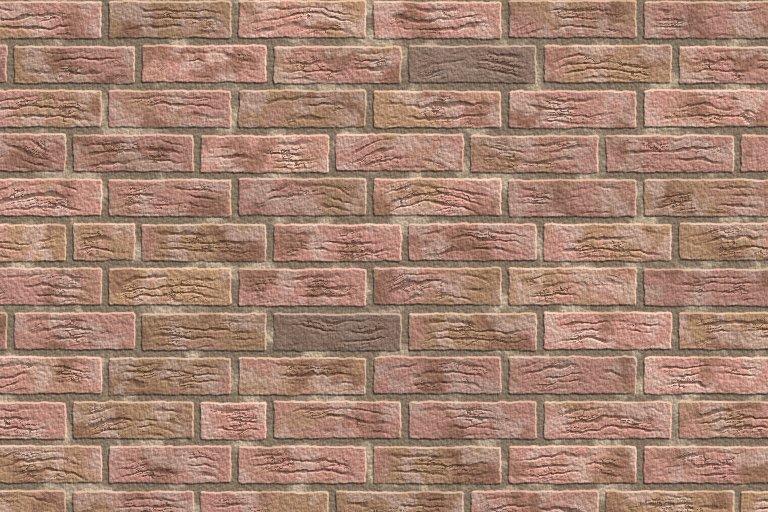
Write a Shadertoy shader that draws this texture.

```glsl
#define ROWS 11.5          // courses over the canvas height
#define TOP_OFFSET 0.067   // part of the first course above the canvas
#define BRICK_LEN 3.034    // brick pitch, in course heights
#define HALF_JOINT 0.088
#define HALF_BRICK 0.54    // length of a cut brick, in pitches
#define EVEN_SHIFT 0.74
#define CORNER 0.05
#define CREASE_DEPTH 0.13
#define GRAIN_DEPTH 0.12
#define LIGHT_STEP vec2(0.026, 0.038)
#define LIGHT_GAIN 2.2

const vec3 PINK   = vec3(0.72, 0.53, 0.48);
const vec3 TAN    = vec3(0.66, 0.52, 0.41);
const vec3 UMBER  = vec3(0.54, 0.39, 0.32);
const vec3 ASH    = vec3(0.47, 0.41, 0.36);
const vec3 POWDER = vec3(0.76, 0.64, 0.59);
const vec3 CREVICE = vec3(0.31, 0.22, 0.17);
const vec3 MORTAR = vec3(0.52, 0.45, 0.38);
const vec3 LIME   = vec3(0.74, 0.66, 0.57);

struct Brick { vec2 pos, extent; float seed; };
struct Surface { float height, crease, cover; };

float hash(vec2 p) {
    vec3 q = fract(p.xyx * 0.1031);
    q += dot(q, q.yzx + 33.33);
    return fract((q.x + q.y) * q.z);
}

// Layered sines, roughly -1 to 1
float sway(vec2 p) {
    float sum = 0.0, amp = 0.5;
    for (int i = 0; i < 5; i++) {
        p = mat2(0.8, -0.6, 0.6, 0.8) * p * 1.7 + 1.3;
        sum += amp * sin(p.x + 1.2 * sin(p.y));
        amp *= 0.62;
    }
    return sum;
}

// Cellular noise: nearest and second nearest distance
vec2 cells(vec2 p) {
    vec2 base = floor(p), near = vec2(9.0);
    for (int y = -1; y <= 1; y++)
    for (int x = -1; x <= 1; x++) {
        vec2 c = base + vec2(x, y);
        float d = length(c + vec2(hash(c), hash(c + 57.3)) - p);
        near = d < near.x ? vec2(d, near.x) : vec2(near.x, min(near.y, d));
    }
    return near;
}

// Running bond; some odd courses close with a cut brick
Brick findBrick(vec2 p) {
    float cutEnd[6] = float[6](-9.0, 9.0, 1.0, -9.0, 2.0, 9.0);
    float v = max(ROWS - p.y + TOP_OFFSET, 0.0);
    int row = int(v);
    float u = p.x / BRICK_LEN;
    u -= 0.085 * max(0.0, 1.0 - u / 1.48);
    float end = -9.0;
    if (row % 2 == 0) u -= EVEN_SHIFT;
    else end = cutEnd[(row / 2) % 6];

    float left = floor(u), right = left + 1.0;
    if (u < end - HALF_BRICK) {
        left = floor(u + HALF_BRICK) - HALF_BRICK;
        right = left + 1.0;
    } else if (u < end) {
        left = end - HALF_BRICK;
        right = end;
    }
    float seed = hash(vec2(float(row) * 3.7 + 11.0, left * 5.3 + 40.0));
    vec2 pos = vec2((u - 0.5 * (left + right)) * BRICK_LEN, 0.5 - fract(v));
    pos.y += 0.04 * (seed - 0.5);
    vec2 extent = vec2(0.5 * (right - left) * BRICK_LEN, 0.5) - HALF_JOINT;
    return Brick(pos, extent, seed);
}

// Height of the wall, with crease and brick coverage
Surface surfaceAt(vec2 p) {
    Brick b = findBrick(p);
    vec2 q = b.pos, own = q + b.seed * vec2(37.0, 91.0);
    float wobble = sway(p * 2.6), ragged = sway(p * 9.0);

    vec2 d = abs(q) - b.extent + CORNER;
    float edge = length(max(d, 0.0)) + min(max(d.x, d.y), 0.0) - CORNER;
    edge += 0.016 * wobble + 0.012 * ragged;
    float cover = smoothstep(0.022, -0.022, edge);

    // Arched folds and torn pits, strongest in the middle of the face
    float arch = q.y + (0.18 - 0.24 * b.seed) * q.x * q.x + 0.04 * wobble + 0.018 * ragged;
    float phase = arch * 30.0 + 2.6 * sway(vec2(own.x * 0.9, arch * 2.5 + b.seed * 50.0));
    float fold = smoothstep(0.35, 1.0, sin(phase));
    vec2 pit = cells(vec2(q.x * 2.2 + 0.3 * ragged, arch * 11.0) + b.seed * 70.0);
    float tear = smoothstep(0.2, 0.02, pit.y - pit.x);
    float middle = smoothstep(1.0, 0.55, abs(q.x) / b.extent.x)
                 * smoothstep(0.42, 0.2, abs(q.y + 0.03));
    float patchy = smoothstep(-0.4, 0.5, sway(own * vec2(1.6, 3.0)) + 0.5 * fract(b.seed * 17.0));
    float torn = smoothstep(-0.2, 0.5, sway(own * vec2(2.4, 4.0) + 5.0));
    float crease = middle * patchy * max(fold, tear * torn);

    float grain = cells(p * 11.0).x + 0.7 * cells(p * 23.0).x;
    float height = 0.22 * cover - GRAIN_DEPTH * grain
                 + cover * (0.03 * ragged - CREASE_DEPTH * crease);
    return Surface(height, crease, cover);
}

vec3 brickColor(Brick b) {
    vec2 own = b.pos + b.seed * vec2(37.0, 91.0);
    float blush = sway(own * 0.7) + 2.0 * (fract(b.seed * 29.0) - 0.42);
    vec3 color = mix(TAN, PINK, smoothstep(-0.5, 0.4, blush));
    color = mix(color, UMBER, 0.75 * smoothstep(0.1, 0.8, sway(own * 1.3 + 8.0)));
    color = mix(color, POWDER, 0.7 * smoothstep(-0.1, 0.6, sway(own * 2.3 + 4.0)));
    float ashen = step(0.89, fract(b.seed * 53.0));
    return mix(color, ASH, 0.7 * ashen) * (0.92 + 0.16 * fract(b.seed * 71.0));
}

void mainImage(out vec4 fragColor, in vec2 fragCoord) {
    vec2 p = fragCoord / iResolution.y * ROWS;
    Surface here = surfaceAt(p), lit = surfaceAt(p + LIGHT_STEP);

    vec3 mortar = mix(MORTAR, LIME, smoothstep(0.0, 0.9, sway(p * 1.9 + 3.0)));
    vec3 color = mix(mortar, brickColor(findBrick(p)), here.cover);
    color = mix(color, CREVICE, 0.5 * here.crease * here.cover);

    // Sun from the upper right, with lime on the lit rims
    color = mix(color, LIME, 0.5 * clamp(here.cover - lit.cover, 0.0, 1.0));
    float shade = 1.0 + LIGHT_GAIN * (here.height - lit.height);
    color *= clamp(shade, 0.45, 1.3);
    fragColor = vec4(clamp(color, 0.0, 1.0), 1.0);
}
```
